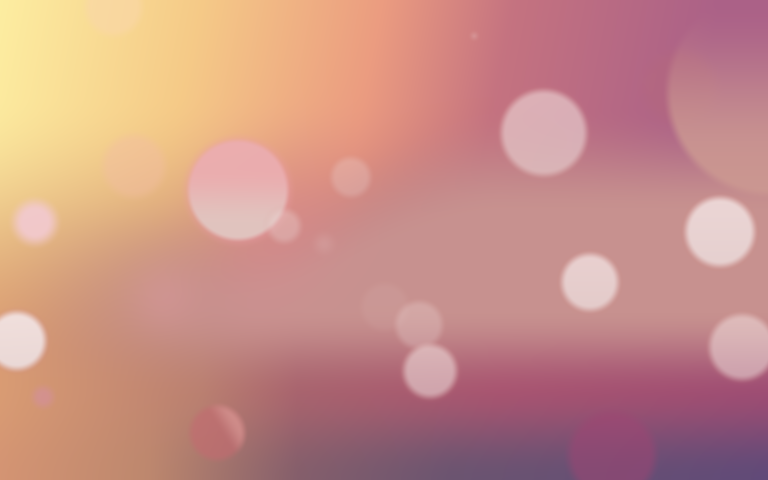
Write a WebGL 2 fragment shader that draws this background.

```glsl
#version 300 es
precision highp float;
// Warm bokeh backdrop: a yellow to violet sky over an amber to indigo floor,
// crossed by a dusty rose band. Soft translucent discs are layered on top,
// with all lengths measured in canvas heights.
uniform vec2 u_resolution;
out vec4 fragColor;

// Five-colour horizontal gradient; the first colour sits at x = 0.
vec3 ramp(float x, vec4 stops, vec3 a, vec3 b, vec3 c, vec3 d, vec3 e) {
  vec4 starts = vec4(0.0, stops.xyz);
  vec4 t = clamp((x - starts) / (stops - starts), 0.0, 1.0);
  return mix(mix(mix(mix(a, b, t.x), c, t.y), d, t.z), e, t.w);
}

// Coverage of a disc whose edge is blurred by the given softness.
float disc(vec2 p, vec2 center, float radius, float softness) {
  return 1.0 - smoothstep(radius - softness, radius + softness, length(p - center));
}

float glow(vec2 p, vec2 center, float radius) {
  vec2 d = (p - center) / radius;
  return exp(-dot(d, d));
}

vec3 backdrop(vec2 p) {
  vec3 sky = ramp(p.x + 0.2 * (1.0 - p.y), vec4(0.42, 0.80, 1.07, 1.5),
    vec3(0.99, 0.93, 0.63), vec3(0.96, 0.79, 0.53), vec3(0.92, 0.61, 0.50),
    vec3(0.77, 0.45, 0.50), vec3(0.67, 0.38, 0.53));
  vec3 rim = ramp(p.x, vec4(0.42, 0.62, 1.04, 1.6),
    vec3(0.85, 0.61, 0.45), vec3(0.73, 0.50, 0.44), vec3(0.66, 0.39, 0.43),
    vec3(0.66, 0.33, 0.44), vec3(0.62, 0.30, 0.45));
  vec3 ground = ramp(p.x, vec4(0.31, 0.62, 0.94, 1.6),
    vec3(0.83, 0.58, 0.45), vec3(0.74, 0.53, 0.43), vec3(0.52, 0.37, 0.42),
    vec3(0.42, 0.33, 0.44), vec3(0.38, 0.29, 0.47));
  vec3 color = mix(ground, rim, smoothstep(0.0, 0.2, p.y));
  color = mix(color, sky, smoothstep(0.25, 0.8, p.y));

  // Rose band: its upper edge climbs towards the right
  float edge = mix(0.50, 0.68, smoothstep(0.45, 1.05, p.x));
  float band = smoothstep(0.17, 0.36, p.y) * smoothstep(0.0, 0.55, p.x);
  band *= 1.0 - smoothstep(edge - 0.13, edge + 0.10, p.y);
  color = mix(color, vec3(0.78, 0.57, 0.56), band);

  // Pink light along the band's left shoulder
  float shoulder = glow(vec2(p.x, p.y - edge), vec2(0.58, 0.02), 0.15);
  color = mix(color, vec3(0.87, 0.54, 0.56), 0.5 * shoulder);
  return mix(color, vec3(0.85, 0.60, 0.62), 0.4 * glow(p, vec2(0.34, 0.38), 0.07));
}

vec3 tintedDiscs(vec3 color, vec2 p) {
  // Large veil at the right, clearer towards its top
  float veil = disc(p, vec2(1.604, 0.808), 0.213, 0.012);
  color = mix(color, vec3(0.71, 0.41, 0.48), 0.4 * disc(p, vec2(1.417, 0.817), 0.075, 0.02));
  color = mix(color, vec3(0.80, 0.60, 0.57), 0.85 * veil * (1.0 - smoothstep(0.68, 1.0, p.y)));

  // Warm discs in the yellow light
  color = mix(color, vec3(0.98, 0.84, 0.66), 0.6 * disc(p, vec2(0.237, 0.985), 0.058, 0.012));
  color = mix(color, vec3(0.95, 0.74, 0.64), 0.45 * disc(p, vec2(0.279, 0.654), 0.064, 0.014));

  // Pink discs at the left
  color = mix(color, vec3(0.95, 0.79, 0.82), 0.9 * disc(p, vec2(0.073, 0.537), 0.042, 0.017));
  color = mix(color, vec3(0.83, 0.56, 0.62), 0.6 * disc(p, vec2(0.090, 0.173), 0.020, 0.012));

  // Main disc: pink above, pearl grey below, with a rosy fringe
  vec2 center = vec2(0.496, 0.604);
  vec3 pearl = mix(vec3(0.88, 0.78, 0.76), vec3(0.92, 0.68, 0.69),
    smoothstep(0.53, 0.65, p.y));
  color = mix(color, vec3(0.92, 0.62, 0.66), 0.5 * disc(p, center, 0.109, 0.014));
  color = mix(color, pearl, 0.92 * disc(p, center, 0.103, 0.007));

  // Dim discs on the floor, the first with a bright crescent
  float dim = disc(p, vec2(0.452, 0.098), 0.056, 0.010);
  float crescent = dim * smoothstep(-0.01, 0.03, dot(p - vec2(0.465, 0.108), vec2(0.85, 0.52)));
  color = mix(color, vec3(0.76, 0.42, 0.44), 0.65 * dim);
  color = mix(color, vec3(0.86, 0.62, 0.60), 0.6 * crescent);
  return mix(color, vec3(0.62, 0.27, 0.45), 0.55 * disc(p, vec2(1.275, 0.052), 0.090, 0.014));
}

vec3 paleDiscs(vec3 color, vec2 p) {
  // Center, radius and opacity
  vec4 lights[12] = vec4[12](
    vec4(1.133, 0.723, 0.090, 0.52), vec4(1.229, 0.412, 0.060, 0.74),
    vec4(1.500, 0.517, 0.073, 0.80), vec4(1.546, 0.277, 0.069, 0.50),
    vec4(0.802, 0.360, 0.050, 0.07), vec4(0.873, 0.323, 0.050, 0.26),
    vec4(0.896, 0.227, 0.056, 0.52), vec4(0.035, 0.290, 0.061, 0.90),
    vec4(0.731, 0.631, 0.042, 0.25), vec4(0.592, 0.529, 0.035, 0.30),
    vec4(0.675, 0.492, 0.018, 0.13), vec4(0.988, 0.925, 0.006, 0.25));
  for (int i = 0; i < 12; i++) {
    vec4 light = lights[i];
    float softness = min(0.010, light.z * 0.6) + 0.006 * smoothstep(0.04, 0.02, light.z);
    float fringe = disc(p, light.xy, light.z + 0.004, softness);
    float body = disc(p, light.xy, light.z - 0.002, softness);
    float shade = clamp((p.y - light.y) / light.z, -1.0, 1.0);
    color = mix(color, vec3(0.82, 0.55, 0.53), 0.4 * light.w * fringe);
    color = mix(color, vec3(0.94, 0.89, 0.89) + 0.015 * shade, light.w * body);
  }
  return color;
}

void main() {
  vec2 p = gl_FragCoord.xy / u_resolution.y;
  vec3 color = paleDiscs(tintedDiscs(backdrop(p), p), p);
  fragColor = vec4(color, 1.0);
}
```
